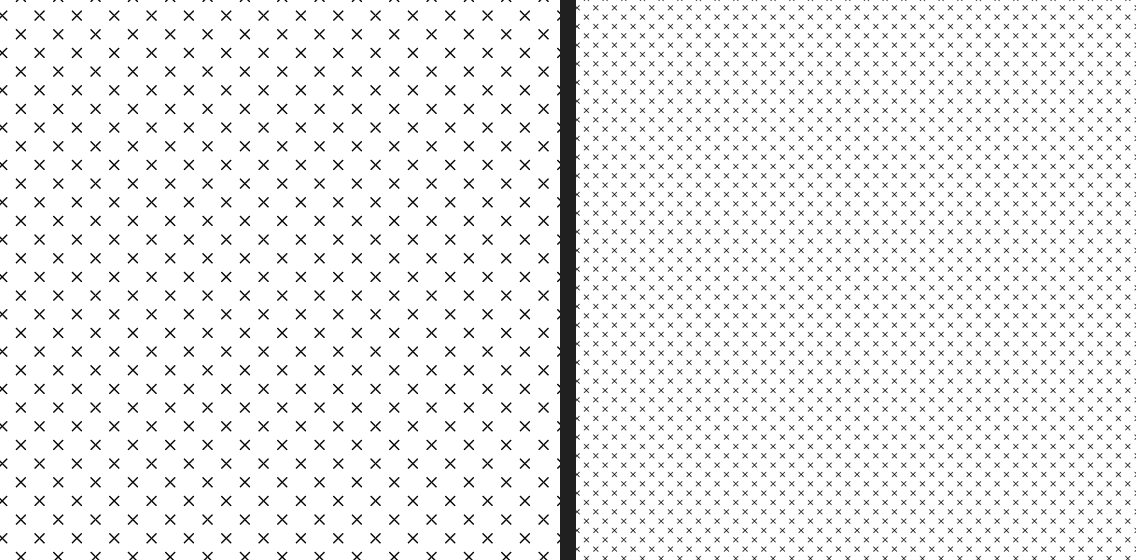
Left: one tile. Right: repeated 2 by 2.
Write a Shadertoy shader that draws this pattern.

```glsl
// Staggered grid of small black diagonal crosses with rounded ends on white.

// Distance to the centre line of the cross nearest to p, on a unit lattice
float crossDistance(vec2 p) {
    vec2 q = abs(fract(p + 0.5) - 0.5);            // fold the four arms into one
    float along = clamp(0.5 * (q.x + q.y), 0.0, 0.119);
    return length(q - along);
}

void mainImage(out vec4 fragColor, in vec2 fragCoord) {
    // 15 whole cells each way, so opposite edges join
    const float repeats = 15.0;
    vec2 cell = repeats * fragCoord / iResolution.xy - vec2(0.06, 0.582);
    float pixel = repeats / min(iResolution.x, iResolution.y);

    // Two interleaved lattices, half a cell apart
    float stroke = min(crossDistance(cell), crossDistance(cell + 0.5)) - 0.019;

    // Ink with an edge one pixel wide
    float ink = clamp(0.5 - stroke / pixel, 0.0, 1.0);
    fragColor = vec4(mix(vec3(1.0), vec3(0.02), ink), 1.0);
}
```
